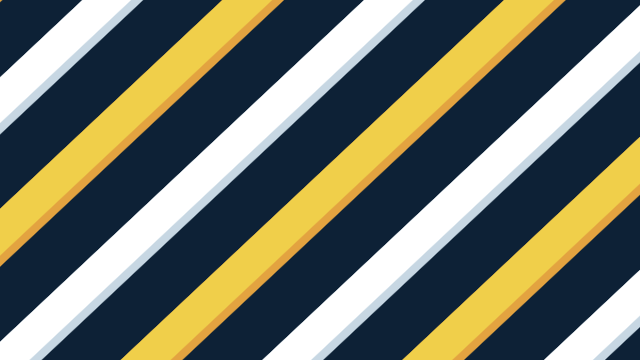
This pattern is drawn by a WebGL 1 fragment shader. Its source:

```glsl
precision highp float;

// Diagonal white and yellow stripes with shaded lower edges on navy.

uniform vec2 u_resolution;

// Coverage of the span from start to end, smoothed over one pixel.
float band(float t, float start, float end, float pixel) {
    return clamp((t - start) / pixel + 0.5, 0.0, 1.0)
         * clamp((end - t) / pixel + 0.5, 0.0, 1.0);
}

// Paints a stripe: a shadow over its full width, then the face on top.
vec3 paintStripe(vec3 base, float t, float pixel, float faceWidth, float fullWidth,
                 vec3 face, vec3 shadow) {
    vec3 color = mix(base, shadow, band(t, 0.0, fullWidth, pixel));
    return mix(color, face, band(t, 0.0, faceWidth, pixel));
}

void main() {
    // Canvas-height units; the slant grows rightwards and downwards.
    vec2 p = gl_FragCoord.xy / u_resolution.y;
    float slope = 1.065;
    float period = 0.7824;
    float slant = p.x + (1.0 - p.y) * slope;
    float pixel = 1.2 * length(vec2(1.0, slope)) / (period * u_resolution.y);

    // One white and one yellow stripe per repeat, with the seam in the navy gap.
    float t = fract((slant - 0.229) / period + 0.15) - 0.15;

    vec3 color = vec3(0.05, 0.13, 0.21);
    color = paintStripe(color, t, pixel, 0.173, 0.216,
                        vec3(1.0), vec3(0.78, 0.845, 0.89));
    color = paintStripe(color, t - 0.497, pixel, 0.177, 0.219,
                        vec3(0.94, 0.81, 0.29), vec3(0.89, 0.64, 0.25));

    gl_FragColor = vec4(color, 1.0);
}
```
